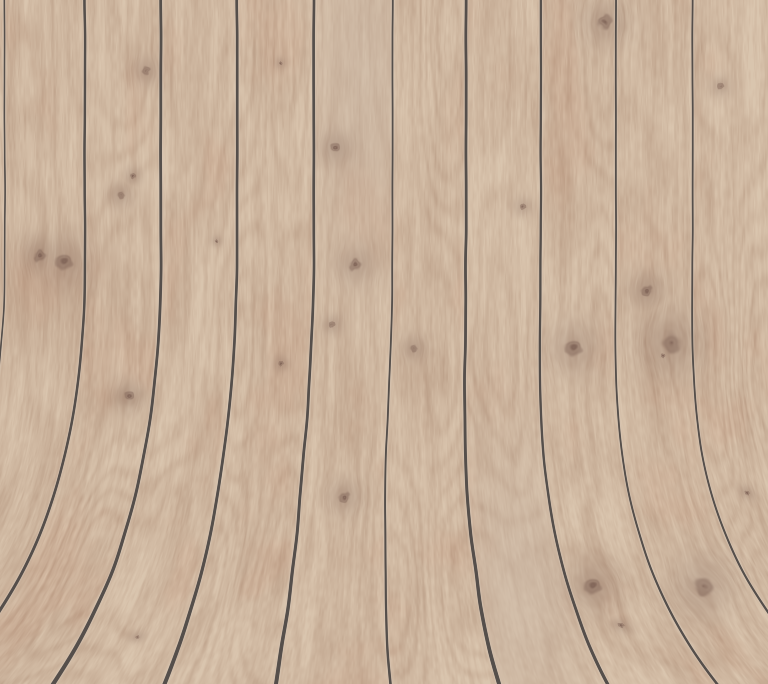
Write a Shadertoy shader that draws this texture.

```glsl
const float PLANK_WIDTH = 0.1116;
const float CENTRE_X = 0.565;
const float BEND_START = 0.38;
const float FLARE = 0.453;
const int SEAMS = 10;
const int KNOTS = 15;

// Seam shifts and half widths, left to right
const float SEAM_SHIFT[SEAMS] = float[](
    0.0, 0.048, 0.043, 0.04, 0.048, 0.08, 0.04, 0.02, 0.005, 0.01);
const float SEAM_HALF[SEAMS] = float[](
    0.8, 1.25, 1.4, 1.35, 1.35, 0.9, 1.4, 1.15, 0.9, 0.9);

// Large knots: position and radius
const vec3 KNOT[KNOTS] = vec3[](
    vec3(0.058, 0.626, 0.011), vec3(0.094, 0.617, 0.015), vec3(0.213, 0.896, 0.008),
    vec3(0.177, 0.715, 0.007), vec3(0.189, 0.421, 0.009), vec3(0.490, 0.784, 0.009),
    vec3(0.519, 0.613, 0.011), vec3(0.605, 0.491, 0.007), vec3(0.504, 0.273, 0.010),
    vec3(0.885, 0.968, 0.013), vec3(0.839, 0.491, 0.015), vec3(0.982, 0.499, 0.019),
    vec3(0.946, 0.575, 0.010), vec3(0.867, 0.143, 0.015), vec3(1.028, 0.143, 0.018));

float hash(vec2 p) {
    return fract(sin(dot(p, vec2(127.1, 311.7))) * 43758.5453);
}

float noise(vec2 p) {
    vec2 cell = floor(p), f = fract(p);
    f = f * f * (3.0 - 2.0 * f);
    float low = mix(hash(cell), hash(cell + vec2(1, 0)), f.x);
    float high = mix(hash(cell + vec2(0, 1)), hash(cell + vec2(1, 1)), f.x);
    return mix(low, high, f.y);
}

float fbm(vec2 p) {
    float sum = 0.0, gain = 0.5;
    for (int i = 0; i < 4; i++) {
        sum += gain * noise(p);
        p = p * 2.03 + 17.3;
        gain *= 0.5;
    }
    return sum;
}

float patchMask(vec2 p, vec2 centre, vec2 size) {
    vec2 d = (p - centre) / size;
    return exp(-dot(d, d));
}

// Soft dark core with a halo stretched along the grain
float knotShade(vec2 d, float radius) {
    d /= radius;
    float r = length(d) + 0.5 * (noise(d * 1.8 + radius * 900.0) - 0.5);
    float core = 1.0 - smoothstep(0.2, 1.05, r);
    return core * (0.48 + 0.14 * cos(r * 9.0)) + 0.24 * exp(-0.14 * dot(d, d));
}

// One optional small knot in each stretch of a plank
float scatteredKnot(vec2 local, float plank, float along) {
    vec2 cell = vec2(plank, floor(along * 5.0));
    vec2 spot = 0.2 + 0.6 * vec2(hash(cell + 9.1), hash(cell + 23.4));
    vec2 d = (local - spot) * vec2(PLANK_WIDTH, 0.2);
    return step(0.65, hash(cell + 4.7)) * knotShade(d, 0.003 + 0.003 * hash(cell + 31.8));
}

// Grain of one plank; stain adds tan, negative values lighten
vec3 woodColor(vec2 grain, float plank, float stain) {
    vec2 q = grain + vec2(plank * 7.31, plank * 3.17);
    float blotch = fbm(q * vec2(1.7, 7.0));
    float streak = fbm(q * vec2(15.0, 5.0));
    float fibre = noise(q * vec2(38.0, 22.0)) * 0.5 + noise(q * vec2(62.0, 75.0)) * 0.5;
    float field = noise(q * vec2(1.5, 2.2) + 5.0) + 0.12 * noise(q * vec2(4.0, 9.0));
    float rings = 0.5 + 0.5 * sin(field * 48.0 + q.x * 12.0);
    float shade = 0.42 + 0.85 * (blotch - 0.47) + 0.85 * (streak - 0.47)
                + 0.75 * (fibre - 0.5) + 0.32 * (rings * rings - 0.38) + stain;
    vec3 color = mix(vec3(0.84, 0.755, 0.665), vec3(0.755, 0.65, 0.56), clamp(shade, -0.15, 1.5));
    return color + vec3(0.008, -0.004, -0.006) * smoothstep(0.5, 0.75, blotch);
}

void mainImage(out vec4 fragColor, in vec2 fragCoord) {
    vec2 p = fragCoord / iResolution.y;
    float pixel = 1.0 / iResolution.y;
    float depth = 1.0 - p.y;

    // Flatten the flared lower part into straight planks
    float bend = max(0.0, (depth - BEND_START) / (1.0 - BEND_START));
    float flare = 1.0 + FLARE * bend * bend * bend;
    float u = (p.x - CENTRE_X) / (PLANK_WIDTH * flare);
    float slope = u * PLANK_WIDTH * FLARE * 3.0 * bend * bend / (1.0 - BEND_START);
    float drift = 0.1 * smoothstep(0.0, 0.6, bend) - 0.055 * pow(bend, 6.0);

    // Gaps, pale edges and plank index
    float gap = 0.0, edge = 0.0, plank = -1.0, left = -6.0;
    for (int i = 0; i < SEAMS; i++) {
        float wobble = 0.012 * (noise(vec2(float(i) * 5.7, depth * 18.0)) - 0.5);
        float seam = float(i) - 5.0 + SEAM_SHIFT[i] - drift * (i > 5 ? 0.55 : 1.0) + wobble;
        float d = abs(u - seam) * PLANK_WIDTH * flare / sqrt(1.0 + slope * slope);
        float width = SEAM_HALF[i] * flare / 684.0;
        gap = max(gap, 1.0 - smoothstep(width - 0.6 * pixel, width + 0.6 * pixel, d));
        edge = max(edge, 1.0 - smoothstep(width, width + 0.003, d));
        if (u > seam) {
            plank = float(i);
            left = seam;
        }
    }

    // Knots also push the surrounding grain aside
    float knots = scatteredKnot(vec2(u - left, fract(depth * 5.0)), plank, depth);
    float push = 0.0;
    for (int i = 0; i < KNOTS; i++) {
        vec2 d = p - KNOT[i].xy;
        float radius = KNOT[i].z;
        knots = max(knots, knotShade(d, radius));
        push += d.x * exp(-dot(d, d) / (radius * radius * 5.0));
    }

    // Tan stains and greyed, weathered areas
    float stain = 0.3 * patchMask(p, vec2(0.63, 0.45), vec2(0.06, 0.05))
                + 0.3 * patchMask(p, vec2(0.17, 0.41), vec2(0.06, 0.04))
                + 0.25 * patchMask(p, vec2(0.97, 0.48), vec2(0.05, 0.08))
                + 0.25 * patchMask(p, vec2(0.06, 0.57), vec2(0.07, 0.1));
    float grey = patchMask(p, vec2(0.76, 0.14), vec2(0.1, 0.2)) * step(5.5, plank) * step(plank, 6.5)
               + patchMask(p, vec2(0.53, 0.9), vec2(0.08, 0.25)) * step(3.5, plank) * step(plank, 4.5);
    vec2 grain = vec2(u - push * 5.0, depth + 0.15 * bend * bend);
    vec3 color = woodColor(grain, plank, stain);
    color = mix(color, color * 0.5 + vec3(0.39, 0.352, 0.318), 0.8 * grey);
    color = mix(color, vec3(0.47, 0.36, 0.315), clamp(knots, 0.0, 0.85));
    color = mix(color, vec3(0.85, 0.79, 0.73), 0.45 * edge);
    color = mix(color, vec3(0.29, 0.27, 0.26), 0.92 * gap);
    fragColor = vec4(color, 1.0);
}
```
